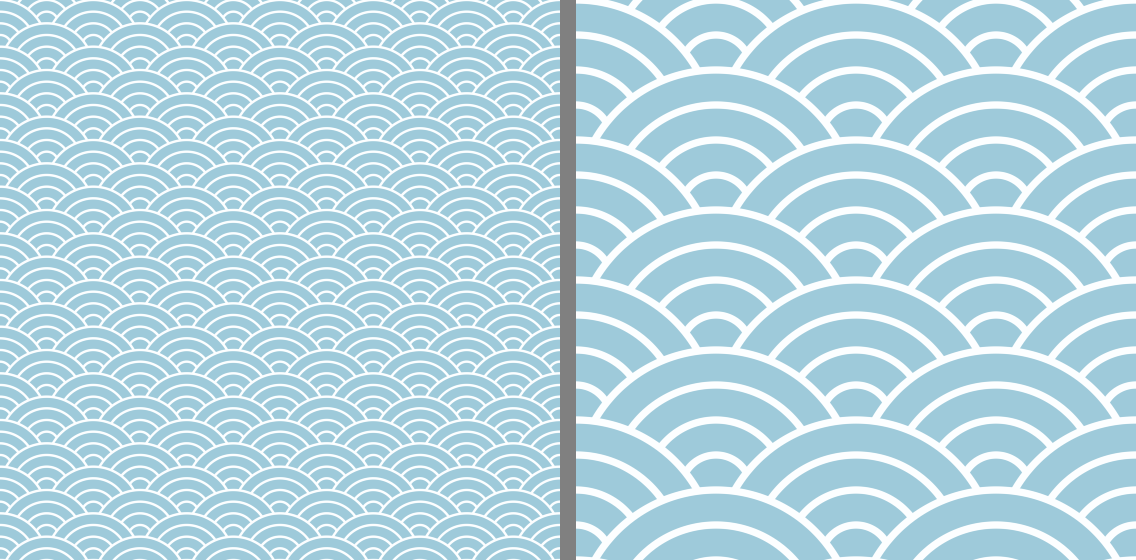
Left: the whole. Right: its middle third, enlarged.
Give the GLSL for this pattern, as a WebGL 2 fragment shader.

```glsl
#version 300 es
precision highp float;

#define REPEATS 6.0        // scales across; rows follow from the radius
#define RINGS 4.0          // arcs in each scale
#define STROKE 0.052       // line width, in scale radii
#define SOFTNESS 0.65      // half width of an edge, in pixels
#define WATER vec3(0.620, 0.793, 0.855)
#define FOAM vec3(0.988, 0.995, 1.000)

uniform vec2 u_resolution;
out vec4 fragColor;

// Distance to the nearest of the evenly spaced concentric rings
float ringDistance(float radius) {
    float ring = clamp(floor(radius * RINGS + 0.5), 1.0, RINGS);
    return abs(radius - ring / RINGS);
}

// Distance from p to the centre of the closest scale in a row.
// Rows lie half a radius apart; odd rows shift by one radius.
float scaleRadius(vec2 p, float row) {
    float shift = mod(row, 2.0);
    float x = mod(p.x - shift + 1.0, 2.0) - 1.0;
    float y = p.y - (0.5 * row - 1.0);
    return length(vec2(x, y));
}

void main() {
    // One unit is one scale radius
    float span = 2.0 * REPEATS;
    vec2 p = gl_FragCoord.xy / u_resolution * span;
    float edge = SOFTNESS * span / min(u_resolution.x, u_resolution.y);
    float halfStroke = 0.5 * STROKE;

    // Lay the rows back to front, each lower row over the one above
    vec3 color = WATER;
    float frontRow = floor(2.0 * p.y);
    for (int i = 4; i >= 0; i--) {
        float radius = scaleRadius(p, frontRow + float(i));
        float line = 1.0 - smoothstep(-edge, edge, ringDistance(radius) - halfStroke);
        float inside = 1.0 - smoothstep(-edge, edge, radius - 1.0 - halfStroke);
        // The rim stays solid foam out to its own soft edge
        line = max(line, step(1.0, radius));
        color = mix(color, mix(WATER, FOAM, line), inside);
    }

    fragColor = vec4(color, 1.0);
}
```
